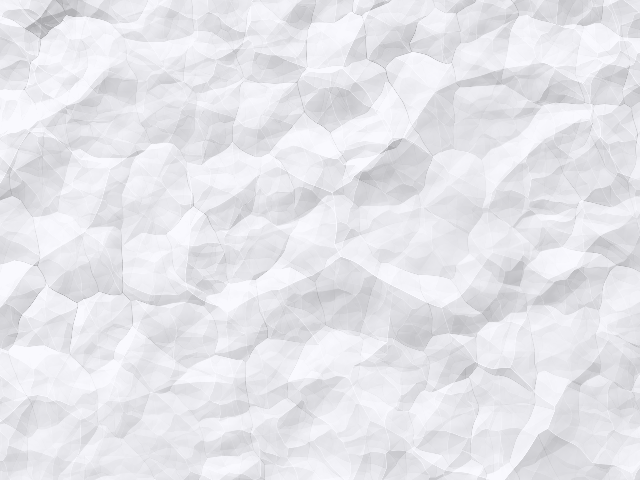
Reproduce this texture procedurally as a Shadertoy shader.

```glsl
// Crumpled white paper lit from above, slightly from the left.
// Each layer is a height field of irregular many-sided pyramids that meet in
// sharp folds; the slope towards the light gives the tone of every facet.

#define LAYERS 4
#define BASE_FREQ 4.9       // pyramids per canvas height in the largest layer
#define FREQ_STEP 1.75      // scale ratio between layers
#define FACES 5             // flat sides of a pyramid
#define ROUNDNESS 0.35      // 0 flat sides, 1 smooth cones
#define FLARE 1.35          // above 1 the sides steepen towards the folds
#define CONTRAST 0.056      // brightness change per unit of shade
#define MID_TONE 0.907
#define CREASE 0.5          // extra light on ridges, dark in valleys
#define SLOPE_STEP 0.0014   // distance of the height samples
#define LIGHT vec2(-0.35, 0.937)
#define TINT vec3(1.0, 1.0, 1.021)

float hash(vec2 p) {
    return fract(sin(dot(p, vec2(127.1, 311.7))) * 43758.5453);
}

vec2 hash2(vec2 p) {
    return vec2(hash(p), hash(p + 57.3));
}

float noise(vec2 p) {
    vec2 i = floor(p), f = fract(p);
    f = f * f * (3.0 - 2.0 * f);
    return mix(mix(hash(i), hash(i + vec2(1, 0)), f.x),
               mix(hash(i + vec2(0, 1)), hash(i + vec2(1, 1)), f.x), f.y);
}

vec2 noise2(vec2 p) {
    return vec2(noise(p), noise(p + 31.7)) - 0.5;
}

// height of one pyramid at offset r from its tip
float pyramid(vec2 r, vec2 id) {
    float turn = 6.2832 * hash(id + 11.9);
    float height = 0.0;
    for (int j = 0; j < FACES; j++) {
        float random = hash(id + 7.7 * float(j) + 3.1);
        float angle = turn + 6.2832 * (float(j) + 0.6 * random) / float(FACES);
        float steepness = 0.75 + 0.5 * fract(random * 17.0);
        height = max(height, steepness * dot(r, vec2(cos(angle), sin(angle))));
    }
    return mix(height, length(r), ROUNDNESS);
}

// lowest pyramid around p, in units of the canvas
float foldHeight(vec2 p, float freq, float seed) {
    // rotate, stretch and warp the grid of this layer
    float angle = 0.8 * seed;
    float c = cos(angle), s = sin(angle);
    mat2 toGrid = mat2(0.88 * c, -s, 0.88 * s, c);
    vec2 q = toGrid * p * freq + seed * 17.0;
    q += 0.45 * noise2(q * 0.9) + 0.07 * noise2(q * 3.7);

    vec2 cell = floor(q);
    float lowest = 9.0;
    for (int y = -1; y <= 1; y++)
    for (int x = -1; x <= 1; x++) {
        vec2 id = cell + vec2(x, y);
        vec2 tip = id + 0.1 + 0.8 * hash2(id);
        lowest = min(lowest, pyramid(q - tip, id));
    }
    return pow(lowest + 0.001, FLARE) / freq;
}

// summed light response of all layers, roughly -2 to 2
float paperShade(vec2 p) {
    float shade = 0.0, freq = BASE_FREQ, side = 1.0;
    vec2 along = LIGHT * SLOPE_STEP;
    vec2 beside = vec2(-along.y, along.x);
    for (int k = 0; k < LAYERS; k++) {
        float seed = float(k) + 1.0;
        float away = float(k) - 0.7;
        float amp = 0.8 * exp(-0.27 * away * away);
        amp *= 0.4 + 1.2 * noise(p * 4.5 + seed * 9.1);

        float here = foldHeight(p, freq, seed);
        float towards = foldHeight(p + along, freq, seed);
        float behind = foldHeight(p - along, freq, seed);
        float flanks = foldHeight(p + beside, freq, seed)
                     + foldHeight(p - beside, freq, seed);
        float slope = 0.5 * (behind - towards) / SLOPE_STEP;
        float fold = (4.0 * here - towards - behind - flanks) / SLOPE_STEP;
        fold *= 0.2 + 1.6 * noise(p * freq * 0.7 + seed * 5.3);
        shade += side * amp * clamp(slope + CREASE * fold, -2.2, 2.2);

        side = -side;       // alternate dents and bumps
        freq *= FREQ_STEP;
    }
    return shade;
}

void mainImage(out vec4 fragColor, in vec2 fragCoord) {
    vec2 p = fragCoord / iResolution.y;
    float across = fragCoord.x / iResolution.x;

    float shade = paperShade(p + 3.0);
    shade -= 0.16 * shade * shade;              // softer lights, deeper shadows

    float value = MID_TONE + CONTRAST * shade;
    value += 0.024 * (0.5 - across);            // light falls off to the right
    value += 0.006 * (noise(p * 190.0) - 0.5);  // faint paper grain
    value = clamp(value, 0.68, 0.975);

    fragColor = vec4(min(value * TINT, 1.0), 1.0);
}
```
